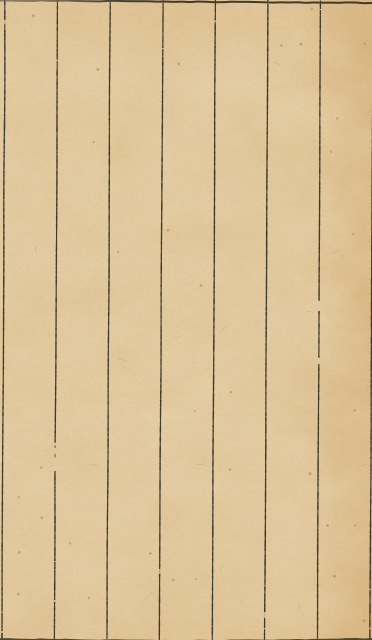
This pattern is drawn by a WebGL 1 fragment shader. Its source:

```glsl
precision highp float;
// Aged tan paper ruled with thin, worn vertical ink lines between two edge rules.

uniform vec2 u_resolution;

// Lengths are fractions of the canvas width; heights in gaps run 0 to 1.
const float PITCH = 0.1414;
const float OFFSET_BOTTOM = 0.0045;
const float OFFSET_TOP = 0.0135;
const float LINE_HALF_WIDTH = 0.0018;
const float EDGE_HALF_WIDTH = 0.0027;
const float INK_STRENGTH = 0.93;
const vec3 PAPER = vec3(0.885, 0.787, 0.621);
const vec3 AGED_PAPER = vec3(0.845, 0.705, 0.500);
const vec3 INK = vec3(0.20, 0.19, 0.145);
const vec3 STAIN = vec3(0.62, 0.45, 0.27);

float hash(vec2 p) {
  vec3 q = fract(vec3(p.xyx) * 0.1031);
  q += dot(q, q.yzx + 33.33);
  return fract((q.x + q.y) * q.z);
}

float noise(vec2 p) {
  vec2 i = floor(p);
  vec2 f = fract(p);
  f = f * f * (3.0 - 2.0 * f);
  return mix(mix(hash(i), hash(i + vec2(1.0, 0.0)), f.x),
             mix(hash(i + vec2(0.0, 1.0)), hash(i + vec2(1.0)), f.x), f.y);
}

float fbm(vec2 p) {
  float sum = 0.0;
  float weight = 0.5;
  for (int i = 0; i < 4; i++) {
    sum += weight * noise(p);
    p = p * 2.03 + 17.1;
    weight *= 0.5;
  }
  return sum / 0.9375;
}

float stroke(float dist, float halfWidth, float pixel) {
  return clamp((halfWidth - dist) / pixel + 0.5, 0.0, 1.0);
}

// One where a break of the given half length covers height v.
float gap(float v, float centre, float halfLength) {
  return 1.0 - smoothstep(halfLength - 0.001, halfLength + 0.001, abs(v - centre));
}

// Mottled paper, browner toward the right and the outer edges.
vec3 paperColor(vec2 p, float v) {
  float cloud = fbm(p * vec2(9.0, 12.0) + 4.0);
  float aged = 0.72 * smoothstep(0.78, 1.04, p.x + 0.07 * (cloud - 0.5));
  aged += 0.22 * smoothstep(0.85, 1.0, v) + 0.2 * smoothstep(0.12, 0.0, v);
  aged += 0.5 * (cloud - 0.45);
  vec3 color = mix(PAPER, AGED_PAPER, clamp(aged, -0.15, 1.0));
  float grain = noise(p * vec2(130.0, 210.0)) - 0.5;
  float fleck = noise(p * 330.0 + 9.0) - 0.5;
  return color + 0.014 * grain + 0.012 * fleck;
}

// Sparse brown specks and faint curved fibres, one candidate per cell.
float blemishes(vec2 p, float pixel) {
  vec2 cell = floor(p * 14.0);
  vec2 local = fract(p * 14.0);
  vec2 centre = 0.25 + 0.5 * vec2(hash(cell + 3.0), hash(cell + 41.0));
  vec2 d = (local - centre) / 14.0;
  float pick = hash(cell + 83.0);
  float radius = mix(0.0015, 0.004, hash(cell + 19.0));
  float speck = step(0.9, pick) * (1.0 - smoothstep(0.0, radius + pixel, length(d)));
  float angle = 6.2832 * hash(cell + 67.0);
  vec2 r = vec2(cos(angle) * d.x + sin(angle) * d.y, cos(angle) * d.y - sin(angle) * d.x);
  float fibre = stroke(abs(r.y - 18.0 * r.x * r.x), 0.0008, pixel);
  fibre *= step(pick, 0.06) * (1.0 - smoothstep(0.009, 0.015, abs(r.x)));
  return 0.6 * speck + 0.28 * fibre;
}

// Vertical rules: slight lean, rough sides, chips near the ends and larger breaks.
float verticalRules(vec2 p, float v, float pixel) {
  float x = p.x - mix(OFFSET_BOTTOM, OFFSET_TOP, v);
  float id = floor(x / PITCH + 0.5);
  float seed = 31.0 * id + 200.0;
  float bend = 0.0016 * (noise(vec2(seed, v * 7.0)) - 0.5);
  float rough = noise(vec2(seed + 7.0, p.y * 190.0)) - 0.5;
  float width = LINE_HALF_WIDTH * (1.0 + 0.4 * rough);
  float ink = stroke(abs(x - id * PITCH + bend), width, pixel);

  float nearEnds = smoothstep(0.32, 0.5, abs(v - 0.5));
  float chip = noise(vec2(seed + 13.0, p.y * 95.0));
  float limit = mix(0.99, 0.86, nearEnds);
  ink *= 1.0 - 0.85 * smoothstep(limit, limit + 0.05, chip);

  float second = 1.0 - step(0.5, abs(id - 1.0));
  float seventh = 1.0 - step(0.5, abs(id - 6.0));
  float dots = max(gap(v, 0.302, 0.002), gap(v, 0.288, 0.003));
  ink *= 1.0 - second * gap(v, 0.286, 0.022) * (1.0 - 0.6 * dots);
  ink *= 1.0 - seventh * max(gap(v, 0.522, 0.008), gap(v, 0.436, 0.005));
  return ink;
}

// Horizontal rules cut by the top and bottom edges of the sheet.
float edgeRules(vec2 p, float height, float pixel) {
  float rough = 0.002 * (noise(vec2(p.x * 45.0, 5.0)) - 0.5);
  float top = height - 0.001 - 0.007 * p.x + rough;
  float bottom = 0.0025 - 0.005 * sin(3.1416 * p.x) + rough;
  float fade = mix(0.55, 1.0, smoothstep(0.05, 0.4, p.x));
  return max(fade * stroke(abs(p.y - top), EDGE_HALF_WIDTH, pixel),
             0.9 * stroke(abs(p.y - bottom), EDGE_HALF_WIDTH, pixel));
}

void main() {
  vec2 p = gl_FragCoord.xy / u_resolution.x;
  float height = u_resolution.y / u_resolution.x;
  float v = p.y / height;
  float pixel = 1.0 / u_resolution.x;
  vec3 color = mix(paperColor(p, v), STAIN, blemishes(p, pixel));
  float ink = max(verticalRules(p, v, pixel), edgeRules(p, height, pixel));
  gl_FragColor = vec4(mix(color, INK, INK_STRENGTH * ink), 1.0);
}
```
